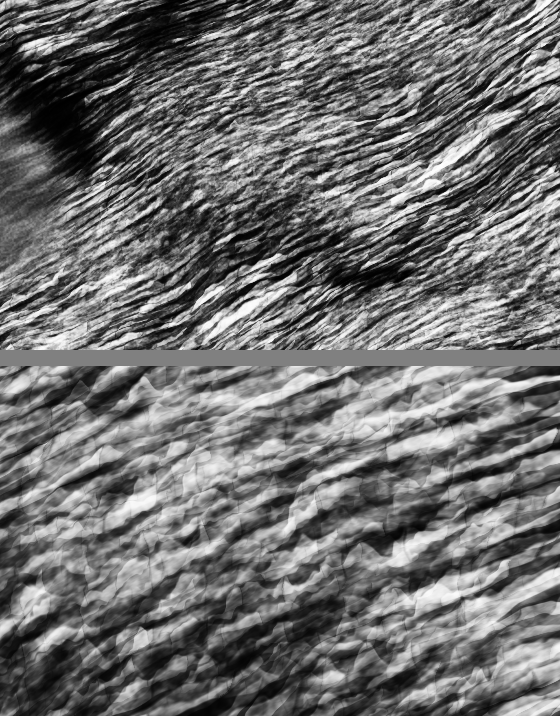
Top: the whole. Bottom: its middle third, enlarged.
Reproduce this texture procedurally as a WebGL 2 fragment shader.

```glsl
#version 300 es
precision highp float;

uniform vec2 u_resolution;
out vec4 fragColor;

float hash(vec2 p) {
    vec3 k = fract(vec3(p.xyx) * vec3(0.1031, 0.1030, 0.0973));
    k += dot(k, k.yzx + 33.33);
    return fract((k.x + k.y) * k.z);
}

float noise(vec2 p) {
    vec2 i = floor(p), f = fract(p);
    f = f * f * (3.0 - 2.0 * f);
    return mix(mix(hash(i), hash(i + vec2(1, 0)), f.x),
               mix(hash(i + vec2(0, 1)), hash(i + vec2(1, 1)), f.x), f.y);
}

float fbm(vec2 p) {
    float sum = 0.0, amp = 0.5;
    for (int i = 0; i < 5; i++) {
        sum += amp * noise(p);
        p = mat2(1.9, 0.2, -0.2, 1.9) * p + 17.3;
        amp *= 0.56;
    }
    return sum;
}

// Soft spot stretched along the segment a-b
float streak(vec2 p, vec2 a, vec2 b, float radius) {
    vec2 d = b - a;
    float t = clamp(dot(p - a, d) / dot(d, d), 0.0, 1.0);
    return smoothstep(radius, 0.0, length(p - a - d * t));
}

// Broken plates: lit upper faces over shadowed cracks
float plates(vec2 q, float freq) {
    float soft = max(0.07, freq * 1.1 / u_resolution.y);
    q *= freq;
    q.y += 1.6 * noise(q * vec2(0.12, 0.3)) + 0.3 * noise(q * vec2(0.6, 0.9))
         + 0.2 * noise(q * vec2(1.7, 2.9));
    float row = floor(q.y), v = fract(q.y);
    float x = q.x * 0.2 + 37.0 * hash(vec2(row, 5.0)) - 0.2 * v
            + 0.14 * noise(q * 1.7);
    float tone = hash(vec2(floor(x), row));
    float top = 0.2 + 0.85 * noise(vec2(x * 3.0, row * 9.7));
    float e = fract(x);
    float ends = smoothstep(0.0, 0.04, e) * smoothstep(1.0, 0.97, e);
    float face = smoothstep(0.0, soft, v) * smoothstep(top + soft, top - soft, v)
               * smoothstep(1.0, 1.0 - soft, v);
    return face * mix(0.55, 1.0, ends) * (0.25 + 0.85 * tone) * (0.65 + 0.45 * v / top);
}

void main() {
    vec2 p = gl_FragCoord.xy / u_resolution.y;

    // Bedding coordinates: x along the strata, y across them
    vec2 q = mat2(0.89, -0.455, 0.455, 0.89) * p + 4.0;
    q.y += 0.17 * noise(p * 1.7 + 3.0) + 0.018 * noise(p * 6.0);

    // Weathered patches trade long plates for short flakes
    float pitted = smoothstep(0.5, 0.66, noise(q * vec2(2.2, 6.0) + 8.0));
    pitted = max(0.8 * pitted, 0.9 * streak(p, vec2(0.5, 0.68), vec2(1.3, 0.97), 0.26));

    float bedding = 1.3 * (plates(q, 15.0) - 0.33)
                  + 2.0 * (plates(q + 3.1, 31.0) - 0.33)
                  + 1.6 * (plates(q + 7.7, 58.0) - 0.33);
    float flakes = 1.3 * (plates(q * vec2(2.2, 1.0) + 1.7, 36.0) - 0.33)
                 + 1.0 * (plates(q * vec2(2.0, 1.0) + 5.3, 62.0) - 0.33);

    // Fine relief lit from above
    vec2 r = q * vec2(24.0, 66.0);
    float relief = fbm(r + vec2(-0.1, 0.35)) - fbm(r - vec2(-0.1, 0.35));
    float grain = noise(p * 190.0) - 0.5;

    float light = mix(bedding, flakes + 0.3 * bedding, pitted)
                + relief * mix(1.8, 2.8, pitted)
                + 0.6 * grain + 0.35 * pitted
                + 1.5 * (fbm(q * vec2(2.5, 9.0)) - 0.52);

    // Out-of-focus slope at the left
    float blur = smoothstep(0.32, 0.12, length((p - vec2(-0.02, 0.45)) * vec2(1.0, 0.85)));
    float haze = 2.2 * (fbm(q * vec2(6.0, 20.0)) - 0.5) + 0.4 * grain;
    light = mix(light, haze, 0.85 * blur);

    // Deep crevices and sunlit slabs
    vec2 w = p + 0.12 * (vec2(fbm(p * 8.0), fbm(q * vec2(8.0, 24.0))) - 0.5);
    float shade = 1.9 * streak(w, vec2(0.0, 0.84), vec2(0.24, 0.57), 0.13)
                + 1.6 * streak(w, vec2(0.22, 0.75), vec2(0.53, 0.97), 0.14)
                + 1.8 * streak(w, vec2(0.96, 0.22), vec2(1.14, 0.2), 0.06)
                + 0.8 * streak(w, vec2(0.45, 0.38), vec2(0.95, 0.33), 0.16);
    float sun = 0.9 * streak(w, vec2(0.1, 0.03), vec2(0.34, 0.14), 0.13)
              + 0.9 * streak(w, vec2(0.6, 0.03), vec2(0.76, 0.11), 0.1)
              + 0.9 * streak(w, vec2(0.95, 0.03), vec2(1.35, 0.1), 0.13)
              + 0.7 * streak(w, vec2(1.05, 0.4), vec2(1.4, 0.6), 0.12);
    light += sun - shade;

    // Contrasty film response
    float grey = 1.0 / (1.0 + exp(0.6 - 1.5 * light));
    fragColor = vec4(vec3(grey), 1.0);
}
```
